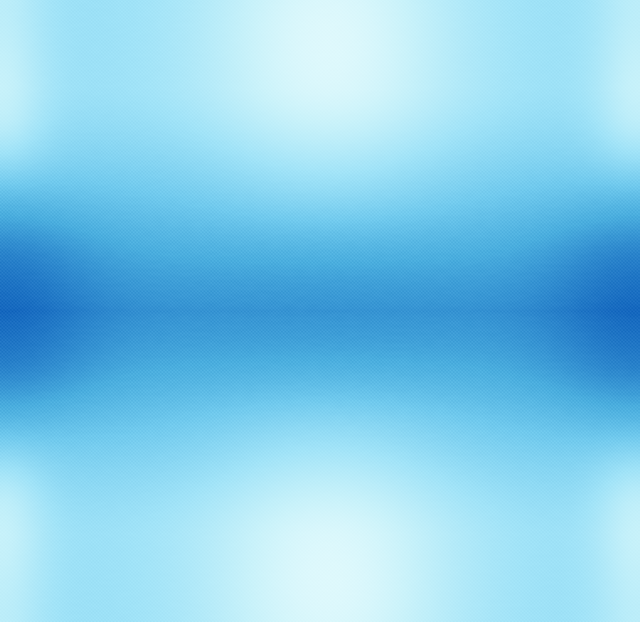
Write a Shadertoy shader that draws this background.

```glsl
// A soft blue backdrop, mirrored about its horizontal midline: a deep band,
// pale glows above and below, and darker ends to the band. Smooth falloffs
// build one tone value, a colour ramp tints it, and a fine weave adds texture.

const float WEAVE_CELLS = 190.0;

float bell(float offset, float width) {
    float t = offset / width;
    return exp(-0.5 * t * t);
}

vec2 hashGradient(vec2 cell) {
    vec2 p = fract(cell * vec2(0.1031, 0.1137));
    p += dot(p, p.yx + 33.33);
    float angle = 6.2832 * fract((p.x + p.y) * p.x * 17.31);
    return vec2(cos(angle), sin(angle));
}

float gradientNoise(vec2 p) {
    vec2 i = floor(p), f = fract(p);
    vec2 u = f * f * f * (f * (f * 6.0 - 15.0) + 10.0);
    float a = dot(hashGradient(i), f);
    float b = dot(hashGradient(i + vec2(1, 0)), f - vec2(1, 0));
    float c = dot(hashGradient(i + vec2(0, 1)), f - vec2(0, 1));
    float d = dot(hashGradient(i + vec2(1, 1)), f - vec2(1, 1));
    return mix(mix(a, b, u.x), mix(c, d, u.x), u.y);
}

// Brightness of the backdrop, from deep blue to near white
float backdropTone(vec2 uv) {
    float rise = abs(uv.y - 0.5);
    float side = min(uv.x, 1.0 - uv.x);

    float climb = mix(smoothstep(0.0, 0.36, rise), min(rise / 0.36, 1.0), 0.3);
    float band = mix(0.22, 0.60, climb);
    float crease = 0.012 * exp(-rise / 0.010);
    float centreGlow = 0.27 * bell(uv.x - 0.515, 0.145) * bell(rise - 0.43, 0.21)
                     * smoothstep(0.02, 0.20, rise);
    float sideGlow = 0.18 * bell(side, 0.050) * smoothstep(0.16, 0.32, rise)
                   * mix(1.0, 0.75, smoothstep(0.35, 0.5, rise));
    float sideShade = 0.13 * bell(side, 0.105)
                    * (1.0 - smoothstep(0.08, 0.26, rise));
    return band - crease + centreGlow + sideGlow - sideShade;
}

// Blend one further colour into the ramp between two tones
vec3 rampStep(vec3 below, vec3 above, float low, float high, float tone) {
    return mix(below, above, clamp((tone - low) / (high - low), 0.0, 1.0));
}

vec3 blueRamp(float tone) {
    vec3 deep  = vec3(0.07, 0.39, 0.74);
    vec3 ocean = vec3(0.22, 0.59, 0.83);
    vec3 azure = vec3(0.29, 0.68, 0.87);
    vec3 sky   = vec3(0.44, 0.79, 0.93);
    vec3 ice   = vec3(0.63, 0.89, 0.97);
    vec3 pale  = vec3(0.79, 0.95, 0.98);
    vec3 white = vec3(0.89, 0.98, 0.99);
    vec3 color = rampStep(deep, ocean, 0.07, 0.22, tone);
    color = rampStep(color, azure, 0.22, 0.29, tone);
    color = rampStep(color, sky, 0.29, 0.44, tone);
    color = rampStep(color, ice, 0.44, 0.63, tone);
    color = rampStep(color, pale, 0.63, 0.79, tone);
    return rampStep(color, white, 0.79, 0.89, tone);
}

// Crossed diagonal threads, faded out where pixels are too coarse to hold them
float weave(vec2 p, float cells, float width) {
    vec2 phase = 6.2832 * cells * p;
    float threads = sin(phase.x) * sin(phase.y) + 0.4 * sin(phase.x + phase.y);
    return threads * (1.0 - smoothstep(0.36, 0.52, cells / width));
}

void mainImage(out vec4 fragColor, in vec2 fragCoord) {
    vec2 uv = fragCoord / iResolution.xy;
    vec2 p = fragCoord / iResolution.x;

    float tone = backdropTone(uv);
    vec3 color = blueRamp(tone);

    // Cloth texture, strongest in the blue band
    float strength = mix(0.024, 0.005, smoothstep(0.25, 0.85, tone));
    float grain = gradientNoise(p * vec2(50.0, 170.0));
    float cloth = weave(p, WEAVE_CELLS, iResolution.x) + 0.4 * grain;
    color += strength * cloth * vec3(1.15, 1.0, 0.7);

    fragColor = vec4(clamp(color, 0.0, 1.0), 1.0);
}
```
